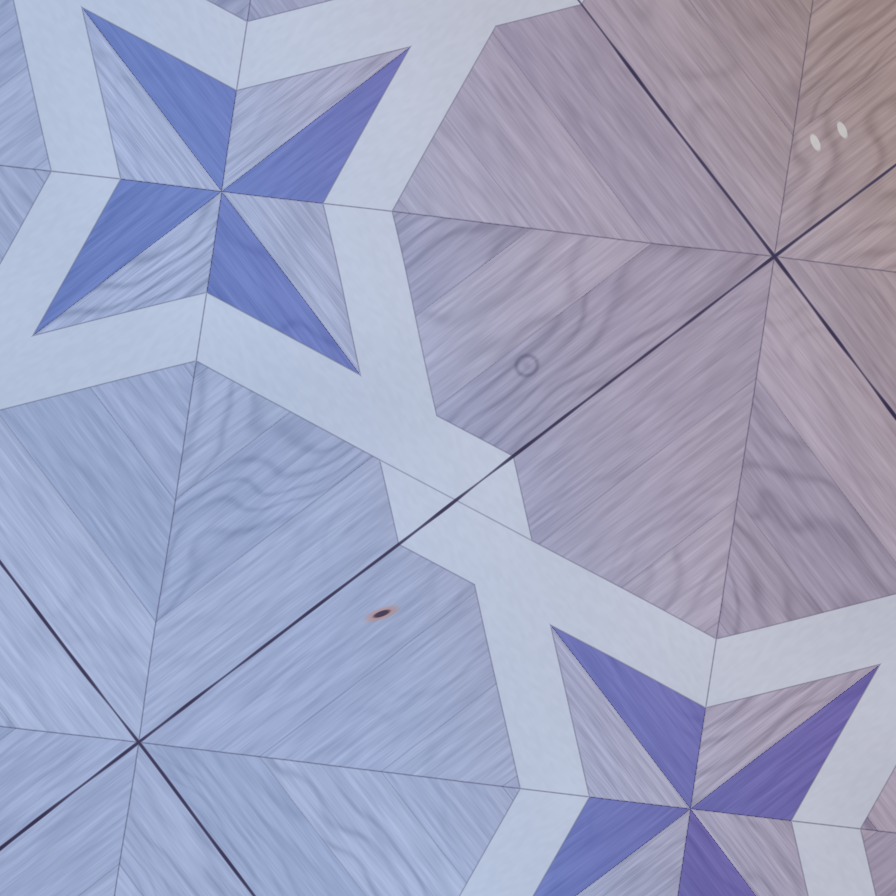
A WebGL 2 fragment shader for this texture:

```glsl
#version 300 es
precision highp float;
// Worn parquet: four-pointed pinwheel stars framed by pale crossing strips, between
// wheels of oak planks. A skewed lattice is folded into one quadrant around the nearest
// star; strips and seams are line distances, the wood is stretched value noise.
uniform vec2 u_resolution;
out vec4 fragColor;

const vec2 STAR_ORIGIN = vec2(0.2474, 0.7865);
const mat2 LATTICE = mat2(0.6165, -0.0736, 0.0931, 0.6152);
const float SLOPE = 0.384;        // lean of the star edges
const float STRIP_IN = 0.183;     // inner notch of a strip
const float STRIP_OUT = 0.308;    // outer notch of a strip
const float PLANK = 0.22;

const vec3 BLUE_OAK = vec3(0.61, 0.67, 0.81);
const vec3 MAUVE_OAK = vec3(0.64, 0.60, 0.675);
const vec3 BROWN_OAK = vec3(0.62, 0.545, 0.54);
const vec3 COOL_STRIP = vec3(0.71, 0.765, 0.865);
const vec3 WARM_STRIP = vec3(0.735, 0.745, 0.80);
const vec3 BLUE_STAIN = vec3(0.43, 0.51, 0.76);
const vec3 VIOLET_STAIN = vec3(0.44, 0.41, 0.66);
const vec3 SEAM = vec3(0.20, 0.18, 0.29);

float hash(vec2 p) {
  vec3 h = fract(vec3(p.xyx) * 0.1031);
  h += dot(h, h.yzx + 33.33);
  return fract((h.x + h.y) * h.z);
}

float noise(vec2 p) {
  vec2 i = floor(p), f = fract(p);
  f = f * f * (3.0 - 2.0 * f);
  return mix(mix(hash(i), hash(i + vec2(1, 0)), f.x),
             mix(hash(i + vec2(0, 1)), hash(i + vec2(1, 1)), f.x), f.y);
}

// Coverage of the side where d is negative.
float fill(float d, float aa) { return 1.0 - smoothstep(-aa, aa, d); }

// Coverage of a line of given half width.
float stroke(float d, float halfWidth, float aa) {
  return fill(abs(d) - halfWidth, aa);
}

// Signed brightness of wood; g.x runs along the grain, g.y across it.
float woodGrain(vec2 g, float seed) {
  vec2 q = g + seed * vec2(37.0, 53.0);
  float fibre = noise(q * vec2(9.0, 110.0)) - 0.5;
  float pores = noise(q * vec2(20.0, 260.0)) - 0.5;
  float bend = noise(q * vec2(2.5, 5.0)) * 5.0 + noise(q * vec2(9.0, 16.0)) * 0.8;
  float rings = pow(0.5 + 0.5 * sin(g.y * 60.0 + bend * 6.0), 4.0);
  float figure = smoothstep(0.3, 0.9, hash(vec2(seed * 91.0, 4.0)));
  return fibre * 0.065 + pores * 0.04 - rings * (0.015 + 0.05 * figure);
}

// Elongated spot, turned by an angle.
float spot(vec2 p, vec2 radius, float angle) {
  float c = cos(angle), s = sin(angle);
  return length(vec2(c * p.x + s * p.y, c * p.y - s * p.x) / radius);
}

void main() {
  vec2 uv = gl_FragCoord.xy / u_resolution;
  float aa = 1.1 / (0.62 * min(u_resolution.x, u_resolution.y));

  // Nearest star on the checkerboard lattice, then fold to one quadrant.
  vec2 lat = inverse(LATTICE) * (uv - STAR_ORIGIN);
  lat += 0.003 * (vec2(noise(uv * 7.0), noise(uv * 7.0 + 40.0)) - 0.5);
  vec2 cell = floor(0.5 * vec2(lat.x + lat.y, lat.x - lat.y) + 0.5);
  vec2 local = lat - vec2(cell.x + cell.y, cell.x - cell.y);
  vec2 f = abs(local);
  float quadrant = step(0.0, local.x) + 2.0 * step(0.0, local.y);
  float side = step(f.y, f.x);
  float across = f.x + f.y, along = f.x - f.y;
  vec2 pieceId = cell * 17.0 + vec2(quadrant * 3.0, side * 5.0) + 70.0;

  // Distances to the strips and to the star they enclose.
  vec2 edge = (f - SLOPE * f.yx) / length(vec2(1.0, SLOPE));
  vec2 span = vec2(STRIP_IN, STRIP_OUT) / length(vec2(1.0, SLOPE));
  vec2 bands = abs(edge - 0.5 * (span.x + span.y)) - 0.5 * (span.y - span.x);
  float strip = min(bands.x, bands.y);
  float star = max(edge.x, edge.y) - span.x;

  // Light falls cool on the left and warm toward the upper right.
  float warmth = smoothstep(0.25, 0.85, uv.x + 0.4 * (uv.y - 0.5));
  float brown = smoothstep(0.85, 1.3, uv.x + 0.6 * (uv.y - 0.5));
  vec3 oak = mix(mix(BLUE_OAK, MAUVE_OAK, warmth), BROWN_OAK, brown);

  // Planks run parallel to the wheel seams.
  float plankPos = (1.0 - across) / PLANK;
  float seed = hash(pieceId + floor(plankPos) * 11.0);
  vec3 color = oak + (seed - 0.5) * vec3(0.06, 0.055, 0.04);
  color += woodGrain(vec2(along, across), seed);
  float joint = (abs(fract(plankPos + 0.5) - 0.5)) * PLANK * 0.707;
  color = mix(color, SEAM, 0.16 * stroke(joint, 0.001, aa));

  // Star facets alternate natural and stained around the centre.
  float facetSeed = hash(pieceId + 3.0);
  float turn = local.x * local.y > 0.0 ? side : 1.0 - side;
  vec3 stain = mix(BLUE_STAIN, VIOLET_STAIN, clamp(warmth + facetSeed * 0.5 - 0.1, 0.0, 1.0));
  vec3 facet = mix(oak + 0.015, stain, turn);
  facet += woodGrain(vec2(across, along * 1.3), facetSeed) * mix(1.3, 0.7, turn);
  color = mix(color, facet, fill(star, aa));

  // Pale strips with faint fibre.
  vec3 pale = mix(COOL_STRIP, WARM_STRIP, warmth);
  pale += 0.025 * (noise(uv * 9.0) - 0.5) + 0.02 * (noise(edge * vec2(130.0, 130.0)) - 0.5);
  color = mix(color, pale, fill(strip, aa));

  // Hairline joints, then the open seams between panels.
  float hair = stroke(strip, 0.001, aa) * 0.3;
  hair = max(hair, stroke(min(f.x, f.y), 0.001, aa) * 0.4);
  hair = max(hair, stroke(edge.y - span.y, 0.001, aa) * step(edge.x, span.y) * 0.3);
  hair = max(hair, stroke(along * 0.707, 0.001, aa) * fill(star, aa) * 0.3);
  color = mix(color, SEAM, hair);
  float wear = noise(uv * 24.0);
  float gap = stroke((1.0 - across) * 0.707, 0.0012 + 0.0022 * wear, aa);
  color = mix(color, SEAM, gap * (0.65 + 0.3 * wear));

  // Knot, rusty nick, filler chips and broad tonal wear.
  float knot = spot(uv - vec2(0.588, 0.592), vec2(0.014, 0.013), 0.4);
  color -= 0.10 * exp(-30.0 * pow(knot - 0.85, 2.0)) + 0.06 * exp(-knot * knot * 8.0);
  float nick = spot(uv - vec2(0.426, 0.315), vec2(0.016, 0.005), 0.35);
  color = mix(color, vec3(0.72, 0.52, 0.48), 0.6 * smoothstep(1.6, 0.7, nick));
  color = mix(color, SEAM, 0.8 * smoothstep(0.8, 0.4, nick));
  for (int i = 0; i < 2; i++) {
    vec2 at = vec2(0.91 + 0.03 * float(i), 0.841 + 0.014 * float(i));
    color = mix(color, vec3(0.80), 0.8 * smoothstep(1.1, 0.7, spot(uv - at, vec2(0.011, 0.005), 2.0)));
  }
  color += 0.03 * (noise(uv * 4.0 + 9.0) - 0.5);
  fragColor = vec4(clamp(color, 0.0, 1.0), 1.0);
}
```
